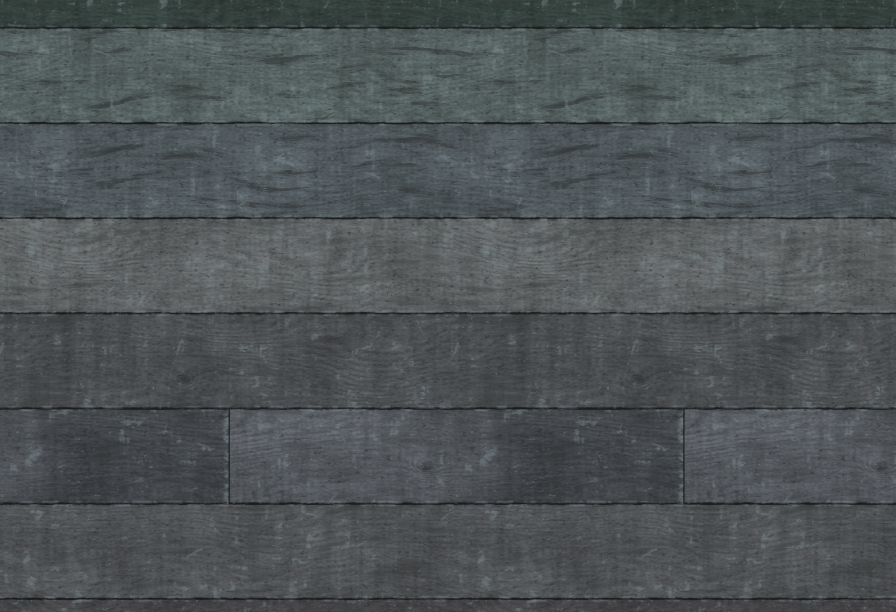
A Shadertoy shader for this texture:

```glsl
// Layout, in units of canvas height
const float PITCH = 0.1555;        // plank height
const float FIRST_SEAM = 0.0215;   // lowest seam
const float PERIOD = 0.743;        // horizontal repeat
const float SEAM_HALF = 0.0013;
const float JOINT_X = 0.3745;
const float JOINT_ROW = 1.0;
const float JOINT_HALF = 0.0009;
const int SCRATCHES = 7;           // per plank and repeat

// Strength of the surface layers
const float MOTTLE = 0.16;
const float RING = 0.10;
const float FIBRE = 0.17;
const float WASH = 0.10;
const float WEAR = 0.45;
const float FLECK = 0.40;
const float SMEAR = 0.55;

const vec3 PALE = vec3(0.48, 0.54, 0.55);
const vec3 GRIME = vec3(0.17, 0.18, 0.18);
const vec3 GAP = vec3(0.10, 0.11, 0.11);
const vec3 PLANK_TONES[8] = vec3[8](
    vec3(0.27, 0.27, 0.28), vec3(0.315, 0.325, 0.335),
    vec3(0.335, 0.35, 0.37), vec3(0.295, 0.305, 0.315),
    vec3(0.375, 0.39, 0.395), vec3(0.32, 0.355, 0.37),
    vec3(0.335, 0.385, 0.38), vec3(0.21, 0.26, 0.245));
const float TAU = 6.2831853;

float hash(vec2 p) {
    vec3 q = fract(vec3(p.xyx) * 0.1031);
    q += dot(q, q.yzx + 33.33);
    return fract((q.x + q.y) * q.z);
}

float cornerValue(vec2 cell, vec2 f, vec2 corner, float period) {
    vec2 c = cell + corner;
    c.x = mod(c.x, period);
    float a = TAU * hash(c);
    return dot(vec2(cos(a), sin(a)), f - corner);
}

// Gradient noise that wraps along x after a whole number of cells
float gradientNoise(vec2 p, float period) {
    vec2 i = floor(p), f = fract(p);
    vec2 w = f * f * f * (f * (f * 6.0 - 15.0) + 10.0);
    float low = mix(cornerValue(i, f, vec2(0, 0), period), cornerValue(i, f, vec2(1, 0), period), w.x);
    float high = mix(cornerValue(i, f, vec2(0, 1), period), cornerValue(i, f, vec2(1, 1), period), w.x);
    return mix(low, high, w.y);
}

float fbm(vec2 st, vec2 freq) {
    float sum = 0.0, amp = 1.0;
    for (int i = 0; i < 4; i++) {
        sum += amp * gradientNoise(st * freq + vec2(0.0, 17.3 * float(i)), freq.x);
        freq *= 2.0;
        amp *= 0.6;
    }
    return sum;
}

float wrapX(float x) {
    return mod(x + 0.5 * PERIOD, PERIOD) - 0.5 * PERIOD;
}

// Short curved gouges scattered over one plank
float scratches(vec2 p, float row, float px) {
    float mask = 0.0;
    for (int i = 0; i < SCRATCHES; i++) {
        vec2 seed = vec2(float(i) * 5.0 + 3.0, row * 11.0 + 40.0);
        vec2 d = p - vec2(hash(seed) * PERIOD, hash(seed + 1.0) * PITCH);
        d.x = wrapX(d.x);
        float a = mix(-0.5, 1.9, hash(seed + 2.0));
        d = mat2(cos(a), -sin(a), sin(a), cos(a)) * d;
        d.y += mix(-12.0, 12.0, hash(seed + 3.0)) * d.x * d.x;
        float len = mix(0.012, 0.034, hash(seed + 4.0));
        float line = 1.0 - smoothstep(0.0004, 0.0012 + px, abs(d.y));
        mask = max(mask, line * (1.0 - smoothstep(0.3 * len, len, abs(d.x))));
    }
    return mask;
}

void mainImage(out vec4 fragColor, in vec2 fragCoord) {
    float px = 1.0 / iResolution.y;
    vec2 p = fragCoord * px;
    float row = floor((p.y - FIRST_SEAM) / PITCH);
    float v = p.y - FIRST_SEAM - row * PITCH;
    vec2 st = vec2(p.x / PERIOD, v + 3.71 * (row + 2.0));
    vec3 color = PLANK_TONES[int(clamp(row + 1.0, 0.0, 7.0))];

    // Jointed plank darkens along its length
    float inJointRow = 1.0 - step(0.5, abs(row - JOINT_ROW));
    float along = fract((p.x - JOINT_X) / PERIOD);
    color *= 1.0 - 0.23 * inJointRow * smoothstep(0.4, 0.7, along);

    // Knots in two of the planks bend the grain around them
    vec2 knot = vec2(wrapX(p.x - PERIOD * hash(vec2(row, 71.0))), v - PITCH * mix(0.3, 0.7, hash(vec2(row, 83.0))));
    float knotR = dot(knot / vec2(0.011, 0.007), knot / vec2(0.011, 0.007));
    float hasKnot = step(abs(row - 1.5), 0.6);

    // Grain: thin dark ring lines, crisp fibres and upright stains
    float blotch = fbm(st, vec2(4.0, 9.0));
    float field = gradientNoise(st * vec2(3.0, 9.0), 3.0) + 0.4 * hasKnot * exp(-0.2 * knotR);
    float wave = 0.5 + 0.5 * sin(TAU * (85.0 * v + 9.0 * field + 0.6 * blotch));
    float rings = 0.375 - wave * wave;
    float fibre = gradientNoise(st * vec2(18.0, 190.0) + vec2(0.0, 5.0 * field), 18.0)
        + gradientNoise(st * vec2(110.0, 300.0), 110.0);
    float wash = gradientNoise(st * vec2(38.0, 7.0), 38.0) + 0.6 * gradientNoise(st * vec2(120.0, 14.0), 120.0);
    color *= 1.0 + MOTTLE * blotch + RING * rings * smoothstep(-0.3, 0.3, field + 0.5 * wash) + FIBRE * fibre + WASH * wash;
    color = mix(color, GRIME, 0.7 * hasKnot * exp(-knotR));

    // Thin feathered smears, strongest on the two bluish planks
    vec2 wavy = st + vec2(0.0, 0.009 * sin(2.0 * TAU * st.x));
    float smear = smoothstep(0.22, 0.65, fbm(wavy, vec2(6.0, 54.0)) + 0.35 * fibre);
    color = mix(color, GRIME, SMEAR * smear * mix(0.5, 1.0, step(abs(row - 4.5), 0.6)));

    // Pale rubbed patches and scratches
    float chips = fbm(st + vec2(0.0, 0.9), vec2(20.0, 46.0));
    float wear = smoothstep(0.25, 0.6, chips) * smoothstep(-0.1, 0.4, blotch + wash);
    wear = max(wear, 0.8 * scratches(vec2(p.x, v), row, px) * smoothstep(-0.3, 0.2, chips));
    color = mix(color, PALE, WEAR * wear);

    // Small flecks, pale and dark, in loose clusters
    float flecks = fbm(st + vec2(0.0, 2.3), vec2(64.0, 130.0));
    float cluster = smoothstep(-0.25, 0.4, chips + 0.5 * wash);
    color = mix(color, PALE, FLECK * cluster * smoothstep(0.35, 0.65, flecks));
    color = mix(color, GRIME, FLECK * (1.0 - cluster) * smoothstep(0.3, 0.6, -flecks));

    // Seams: grimy border, broken pale lip, uneven dark gap
    float seam = min(v, PITCH - v);
    float ragged = fbm(st, vec2(24.0, 16.0));
    color = mix(color, GRIME, 0.55 * exp(-seam / 0.005) * smoothstep(-0.4, 0.5, ragged + 0.6 * flecks));
    float lip = smoothstep(0.001, 0.003, seam) * (1.0 - smoothstep(0.003, 0.006, seam));
    color = mix(color, PALE, 0.4 * lip * smoothstep(0.0, 0.4, -ragged + 0.5 * flecks));
    float gapHalf = SEAM_HALF * (1.0 + 0.9 * ragged);
    float gap = 1.0 - smoothstep(gapHalf - 0.5 * px, gapHalf + 0.8 * px, seam);
    color = mix(color, GAP, gap * mix(0.5, 0.95, smoothstep(-0.4, 0.3, ragged + 0.4 * flecks)));

    // Butt joint with a chipped pale edge on its left
    float joint = wrapX(p.x - JOINT_X);
    float edge = smoothstep(-0.013, -0.003, joint) * (1.0 - step(0.0, joint));
    color = mix(color, PALE, 0.6 * inJointRow * edge * smoothstep(-0.3, 0.3, chips + 0.5 * flecks));
    float jointGap = 1.0 - smoothstep(JOINT_HALF - 0.5 * px, JOINT_HALF + 0.8 * px, abs(joint));
    color = mix(color, GAP, 0.8 * inJointRow * jointGap);

    fragColor = vec4(clamp(color, 0.0, 1.0), 1.0);
}
```
